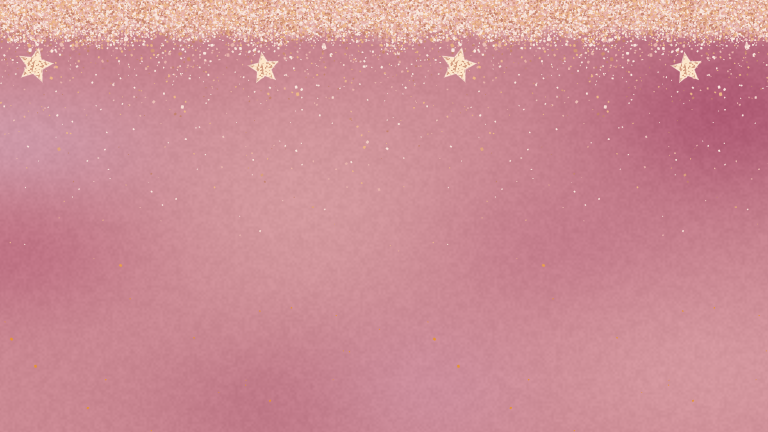
Reproduce this background procedurally as a Shadertoy shader.

```glsl
// Draws a soft rose fabric with a glitter border, falling flakes and four gold stars.

const float PERIOD = 0.979;  // width of one glitter tile, in canvas heights
const vec3 CREAM = vec3(0.98, 0.91, 0.87);
const vec3 PEACH = vec3(0.93, 0.72, 0.53);
const vec3 BLUSH = vec3(0.91, 0.70, 0.67);
const vec3 COPPER = vec3(0.77, 0.51, 0.43);
const vec3 GOLD = vec3(0.90, 0.58, 0.20);

// Sine-free hash: three random values per cell
vec3 hash3(vec2 p) {
    vec3 q = fract(p.xyx * vec3(0.1031, 0.1030, 0.0973));
    q += dot(q, q.yxz + 33.33);
    return fract((q.xxy + q.yzz) * q.zyx);
}

float valueNoise(vec2 p) {
    vec2 i = floor(p), f = fract(p);
    f = f * f * (3.0 - 2.0 * f);
    float low = mix(hash3(i).x, hash3(i + vec2(1, 0)).x, f.x);
    float high = mix(hash3(i + vec2(0, 1)).x, hash3(i + vec2(1, 1)).x, f.x);
    return mix(low, high, f.y);
}

mat2 rotation(float a) {
    float c = cos(a), s = sin(a);
    return mat2(c, -s, s, c);
}

// Blends a soft elliptical cloud of colour over the base
vec3 cloud(vec3 base, vec2 uv, vec2 centre, vec2 radius, vec3 tint) {
    vec2 d = (uv - centre) / radius;
    return mix(base, tint, exp(-dot(d, d)));
}

vec3 roseFabric(vec2 uv, vec2 p) {
    vec3 c = vec3(0.795, 0.535, 0.575);
    c = cloud(c, uv, vec2(0.30, 0.88), vec2(0.35, 0.13), vec3(0.77, 0.49, 0.54));
    c = cloud(c, uv, vec2(0.40, 0.54), vec2(0.23, 0.30), vec3(0.83, 0.60, 0.62));
    c = cloud(c, uv, vec2(0.02, 0.66), vec2(0.16, 0.14), vec3(0.81, 0.60, 0.66));
    c = cloud(c, uv, vec2(0.00, 0.41), vec2(0.17, 0.15), vec3(0.75, 0.45, 0.52));
    c = cloud(c, uv, vec2(0.36, 0.05), vec2(0.17, 0.16), vec3(0.75, 0.47, 0.53));
    c = cloud(c, uv, vec2(0.57, 0.10), vec2(0.13, 0.16), vec3(0.80, 0.55, 0.61));
    c = cloud(c, uv, vec2(0.74, 0.42), vec2(0.15, 0.17), vec3(0.77, 0.49, 0.55));
    c = cloud(c, uv, vec2(0.92, 0.14), vec2(0.22, 0.20), vec3(0.83, 0.59, 0.62));
    c = cloud(c, uv, vec2(0.95, 0.75), vec2(0.18, 0.22), vec3(0.69, 0.36, 0.46));
    float grain = 0.6 * valueNoise(p * 190.0) + 0.4 * valueNoise(p * 75.0 + 9.0);
    return c + 0.05 * (grain - 0.5);
}

vec3 glitterColour(float pick) {
    vec3 c = mix(COPPER, PEACH, smoothstep(0.08, 0.24, pick));
    c = mix(c, BLUSH, smoothstep(0.30, 0.45, pick));
    return mix(c, CREAM, smoothstep(0.55, 0.75, pick));
}

// Chance of a flake per cell: full in the border, thinning downwards
float flakeDensity(float y, float ragged) {
    float border = smoothstep(0.895, 0.945, y + 0.035 * (ragged - 0.5));
    float fringe = 0.18 * exp(-22.0 * max(0.92 - y, 0.0));
    float drift = 0.012 * smoothstep(0.42, 0.85, y);
    return 0.75 * border + fringe + drift + 0.0004;
}

// One jittered layer of angular flakes, repeated every PERIOD
vec3 flakeLayer(vec3 base, vec2 p, float count, float seed, float px) {
    float size = PERIOD / count;
    vec2 cell = floor(p / size);
    vec2 id = vec2(mod(cell.x, count), cell.y) + seed * 37.0;
    vec3 place = hash3(id), look = hash3(id + 211.0);
    float y = (cell.y + 0.5) * size;
    float present = step(place.z, flakeDensity(y, valueNoise(cell * size * 22.0)));
    float radius = size * mix(0.16, 0.40, look.x * look.x);
    radius *= mix(0.75, 1.0, smoothstep(0.80, 0.93, y));
    vec2 margin = vec2(radius / size);
    vec2 d = p - (cell + mix(margin, 1.0 - margin, place.xy)) * size;
    vec2 facet = abs(rotation(look.y * 6.28) * d);
    float dist = mix(length(d), max(facet.x, facet.y * 1.3), 0.5) - radius;
    vec3 tint = mix(GOLD, glitterColour(look.z), smoothstep(0.35, 0.46, y));
    return mix(base, tint, present * smoothstep(px, -px, dist));
}

// Signed distance to a five-pointed star
float starDistance(vec2 p, float radius, float inner) {
    const vec2 K = vec2(0.80902, -0.58779);
    p.x = abs(p.x);
    p -= 2.0 * max(dot(K, p), 0.0) * K;
    p -= 2.0 * max(dot(vec2(-K.x, K.y), p), 0.0) * vec2(-K.x, K.y);
    p = vec2(abs(p.x), p.y - radius);
    vec2 edge = inner * vec2(-K.y, K.x) - vec2(0, 1);
    float h = clamp(dot(p, edge) / dot(edge, edge), 0.0, radius);
    return length(p - edge * h) * sign(p.y * edge.x - p.x * edge.y);
}

vec3 glitterStar(vec3 base, vec2 p, vec2 centre, float radius, float tilt, float px) {
    vec2 q = rotation(tilt) * (p - centre);
    float dist = starDistance(q, radius, 0.48);
    float sparkle = valueNoise(q * 270.0 + 50.0);
    vec3 tint = mix(vec3(0.83, 0.61, 0.50), vec3(0.99, 0.90, 0.79), smoothstep(0.15, 0.60, sparkle));
    tint = mix(tint, CREAM, 0.6 * smoothstep(-0.006, 0.0, dist));
    return mix(base, tint, smoothstep(px, -px, dist));
}

void mainImage(out vec4 fragColor, in vec2 fragCoord) {
    vec2 uv = fragCoord / iResolution.xy;
    vec2 p = fragCoord / iResolution.y;
    float px = 0.75 / iResolution.y;
    vec3 colour = roseFabric(uv, p);

    // Bed of fine glitter behind the border flakes
    float bed = smoothstep(0.90, 0.96, p.y + 0.03 * (valueNoise(p * 25.0) - 0.5));
    colour = mix(colour, glitterColour(valueNoise(p * 160.0)), 0.85 * bed);
    for (int i = 0; i < 6; i++) {
        float layer = float(i);
        colour = flakeLayer(colour, p + vec2(0.0, 0.003 * layer), 62.0 + 17.0 * layer, layer + 1.0, px);
    }

    // Two stars in each glitter tile
    for (int i = 0; i < 2; i++) {
        float shift = float(i) * PERIOD;
        colour = glitterStar(colour, p, vec2(0.081 + shift, 0.849), 0.043, -0.22, px);
        colour = glitterStar(colour, p, vec2(0.611 + shift, 0.842), 0.038, 0.15, px);
    }
    fragColor = vec4(clamp(colour, 0.0, 1.0), 1.0);
}
```
